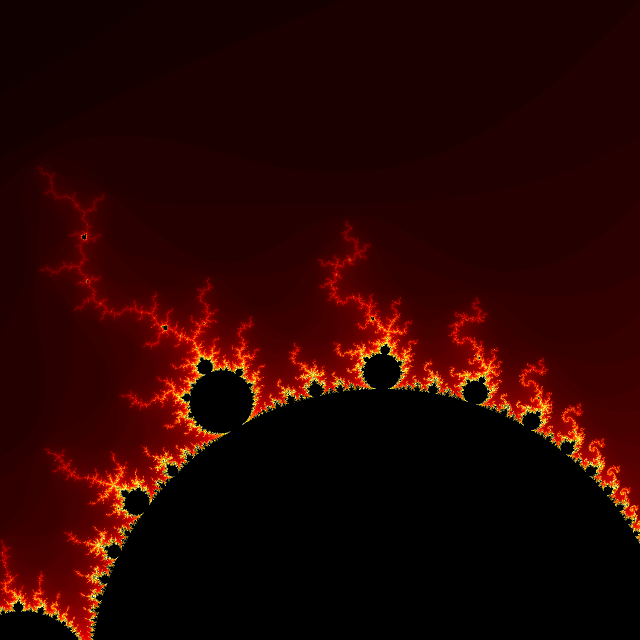
Reproduce this background procedurally as a Shadertoy shader.

```glsl
// Escape-time fractal of z -> z*z + c, framed on the round period-two disc
// and the bulbs and branching filaments along its upper rim.
// Escape counts drive a black, red, orange, yellow heat ramp.

const vec2  VIEW_CENTER  = vec2(-1.0533, 0.3097); // complex point at mid canvas
const float VIEW_HEIGHT  = 0.55;                  // complex units per canvas height
const int   MAX_STEPS    = 180;
const float ESCAPE_SQ    = 4.0;                   // squared escape radius
const int   GRID         = 2;                     // samples per axis for smooth edges
const vec3  RAMP_START   = vec3(0.0, 42.0, 100.0); // step where each channel begins
const vec3  RAMP_LENGTH  = vec3(48.0, 54.0, 60.0); // steps to full channel strength
const vec3  INSIDE_COLOR = vec3(0.0);
const vec2  DISC_CENTER  = vec2(-1.0, 0.0);
const float DISC_RADIUS  = 0.25;

// Number of steps before the orbit escapes, or -1 inside the set.
int escapeSteps(vec2 c) {
    // The large disc is known to be inside, so skip its orbits.
    if (distance(c, DISC_CENTER) < DISC_RADIUS) return -1;

    vec2 z = vec2(0.0);
    for (int i = 0; i < MAX_STEPS; i++) {
        if (dot(z, z) > ESCAPE_SQ) return i;
        z = vec2(z.x * z.x - z.y * z.y, 2.0 * z.x * z.y) + c;
    }
    return -1;
}

// Red fills first, then green, then blue.
vec3 heatColor(int steps) {
    if (steps < 0) return INSIDE_COLOR;
    return clamp((float(steps) - RAMP_START) / RAMP_LENGTH, 0.0, 1.0);
}

void mainImage(out vec4 fragColor, in vec2 fragCoord) {
    vec3 color = vec3(0.0);

    // Average a small grid of samples within each pixel.
    for (int y = 0; y < GRID; y++) {
        for (int x = 0; x < GRID; x++) {
            vec2 offset = (vec2(x, y) + 0.5) / float(GRID) - 0.5;
            vec2 p = (fragCoord + offset - 0.5 * iResolution.xy) / iResolution.y;
            color += heatColor(escapeSteps(VIEW_CENTER + p * VIEW_HEIGHT));
        }
    }

    fragColor = vec4(color / float(GRID * GRID), 1.0);
}
```
